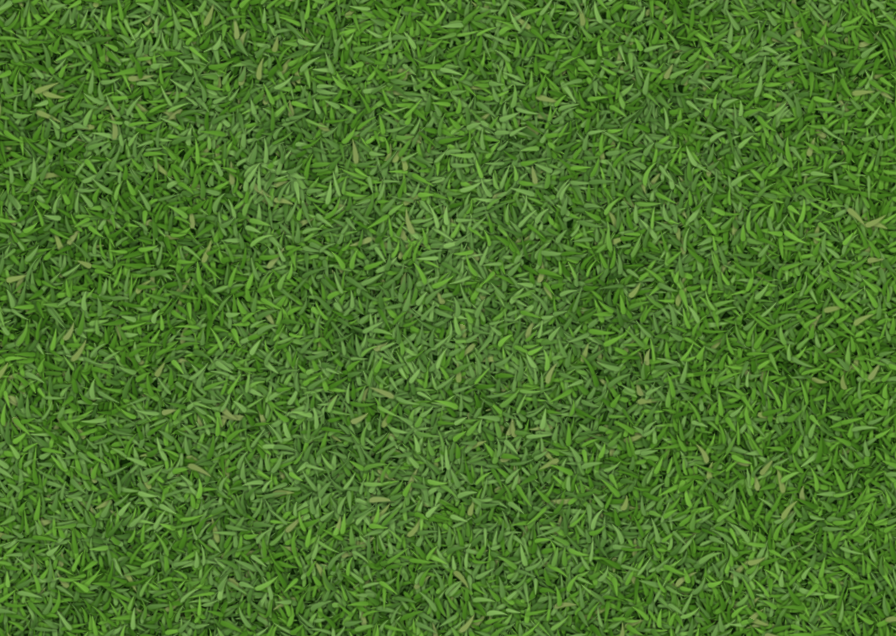
This texture is drawn by a WebGL 2 fragment shader. Its source:

```glsl
#version 300 es
precision highp float;
// Dense mown lawn seen from above: many layers of jittered grid cells, each
// cell holding one curved, tapered blade. Layers are painted from the dark
// ground up, with soft contact shadows; gradient noise varies tone and lean.

uniform vec2 u_resolution;
out vec4 fragColor;

#define LAYERS 15
#define CELL 0.026          // grid cell, in canvas heights
#define BLADE_WIDTH 0.0042  // half width at the widest part
#define SOFTNESS 0.0022     // edge blur
#define SHADOW 0.24         // contact shadow strength
#define LEAN 1.05           // main blade direction, radians
#define SPREAD 3.0          // scatter around that direction
#define CONTRAST 0.56       // tone variation from blade to blade
#define GROUND vec3(0.07, 0.18, 0.03)
#define MID_GREEN vec3(0.275, 0.48, 0.12)
#define LIGHT_GREEN vec3(0.45, 0.68, 0.24)
#define STRAW vec3(0.56, 0.62, 0.36)

// Integer hash: three random values in 0..1
vec3 hash3(ivec3 seed) {
    uvec3 v = uvec3(seed) * 1664525u + 1013904223u;
    v.x += v.y * v.z; v.y += v.z * v.x; v.z += v.x * v.y;
    v ^= v >> 16u;
    v.x += v.y * v.z; v.y += v.z * v.x; v.z += v.x * v.y;
    return vec3(v >> 8u) / 16777216.0;
}

float cornerSlope(ivec2 corner, vec2 offset) {
    float angle = 6.2832 * hash3(ivec3(corner, 91)).x;
    return dot(vec2(cos(angle), sin(angle)), offset);
}

// Gradient noise, about -0.7..0.7
float gradientNoise(vec2 p) {
    ivec2 i = ivec2(floor(p));
    vec2 f = fract(p);
    vec2 w = f * f * f * (f * (f * 6.0 - 15.0) + 10.0);
    float low = mix(cornerSlope(i, f),
                    cornerSlope(i + ivec2(1, 0), f - vec2(1, 0)), w.x);
    float high = mix(cornerSlope(i + ivec2(0, 1), f - vec2(0, 1)),
                     cornerSlope(i + ivec2(1, 1), f - vec2(1, 1)), w.x);
    return mix(low, high, w.y);
}

// Ramp from shaded ground through mid green to sunlit green
vec3 grassRamp(float tone) {
    vec3 lower = mix(GROUND, MID_GREEN, clamp(tone * 2.0, 0.0, 1.0));
    return mix(lower, LIGHT_GREEN, clamp(tone * 2.0 - 1.0, 0.0, 1.2));
}

// Paints one blade and its shadow over the colour below
void paintBlade(inout vec3 color, vec2 offset, vec3 shape, vec3 tint,
                float depth, float flow, float patchTone, float paleness, float soft) {
    float angle = flow + (shape.x + shape.y - 1.0) * SPREAD;
    vec2 dir = vec2(cos(angle), sin(angle));
    float halfLength = CELL * mix(0.5, 0.92, shape.z);
    float along = dot(offset, dir) / halfLength;
    if (abs(along) > 1.0) return;

    // Bent centre line, widest near the root and pointed at the tip
    float bend = (shape.x - shape.y) * 0.28 * halfLength;
    float across = dot(offset, vec2(-dir.y, dir.x)) + bend * (along * along - 0.4);
    float s = along * 0.5 + 0.5;
    float width = BLADE_WIDTH * mix(0.65, 1.15, tint.y) * (1.0 - s * s) * min(1.0, 0.4 + s * 3.0);
    float ends = smoothstep(0.0, 0.12, s) * smoothstep(1.0, 0.88, s);
    float edge = abs(across) - width;
    float cover = ends * smoothstep(soft, -soft, edge);
    float shade = ends * smoothstep(0.0055, -0.001, edge);

    // Lighter towards the tip and on one side of the fold
    float tone = 0.36 + 0.4 * depth + CONTRAST * (tint.x - 0.5) + patchTone;
    tone += 0.2 * (s - 0.5) + 0.07 * clamp(across / BLADE_WIDTH, -1.0, 1.0);
    vec3 blade = grassRamp(tone);
    blade += vec3(0.05, 0.0, 0.11) * smoothstep(0.4, 0.75, tint.z + paleness) * clamp(tone * 1.5, 0.0, 1.0);
    blade = mix(blade, STRAW, 0.8 * step(0.978, tint.y + 0.02 * paleness));

    color *= 1.0 - SHADOW * shade;
    color = mix(color, blade, cover);
}

void main() {
    vec2 p = gl_FragCoord.xy / u_resolution.y;
    float soft = max(SOFTNESS, 0.8 / u_resolution.y);

    // Broad patches of tone, paleness and lean
    float patchTone = 0.1 * gradientNoise(p * 2.3 + 4.0) + 0.12 * gradientNoise(p * 8.0 + 17.0);
    float paleness = 0.3 * gradientNoise(p * 2.0 + 31.0) + 0.25 * gradientNoise(p * 6.0 + 9.0);
    paleness += 0.16 - 0.2 * smoothstep(0.2, 0.8, distance(p, vec2(0.6, 0.5)));
    float flow = LEAN + 1.1 * gradientNoise(p * 1.7 + 50.0);

    // Dark ground with faint brown thatch
    float thatch = smoothstep(0.1, 0.5, gradientNoise(p * 30.0 + 70.0));
    vec3 color = mix(GROUND, vec3(0.24, 0.25, 0.13), 0.6 * thatch);

    for (int layer = 0; layer < LAYERS; layer++) {
        float depth = float(layer) / float(LAYERS - 1);
        vec2 grid = p / CELL + 7.0 * hash3(ivec3(layer, 5, 3)).xy;
        ivec2 home = ivec2(floor(grid));
        for (int y = -1; y <= 1; y++)
        for (int x = -1; x <= 1; x++) {
            ivec2 cell = home + ivec2(x, y);
            vec3 place = hash3(ivec3(cell, layer * 3 + 100));
            vec3 shape = hash3(ivec3(cell, layer * 3 + 101));
            vec3 tint = hash3(ivec3(cell, layer * 3 + 102));
            vec2 offset = (grid - vec2(cell) - place.xy) * CELL;
            paintBlade(color, offset, shape, tint, depth, flow, patchTone, paleness, soft);
        }
    }
    fragColor = vec4(clamp(color, 0.0, 1.0), 1.0);
}
```
